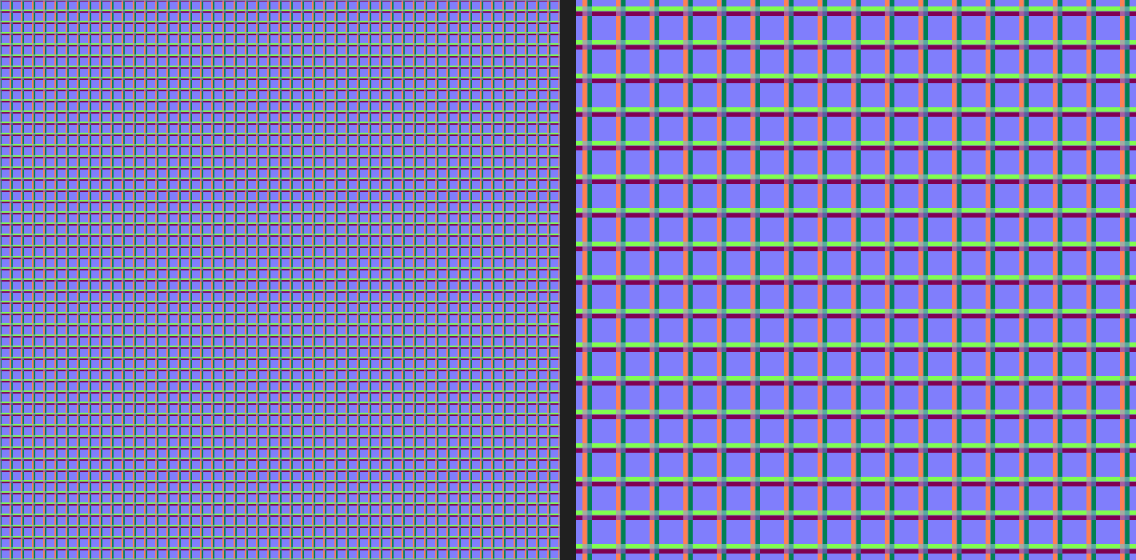
Left, the full canvas; right, a detail of the centre.
Reproduce this texture map procedurally as a WebGL 2 fragment shader.

```glsl
#version 300 es
precision highp float;
// Tangent-space normal map of a 50 x 50 grid of flat square tiles with narrow bevels
// on either side of a thin groove floor, closed by a slim neutral frame. Each band's
// exact overlap with the pixel footprint smooths it; both axes blend at crossings.

uniform vec2 u_resolution;
out vec4 fragColor;

const float TILE_COUNT = 50.0;
// Distances from a tile border, as fractions of one tile
const float GROOVE_EDGE = 0.012;
const float FRAME_EDGE = 0.085;
const float BEVEL_EDGE = 0.142;
const float CORNER_TILT = 0.15;
const float FOOTPRINT_SCALE = 0.85;

const vec3 FLAT_FACE    = vec3(0.500, 0.495, 0.990);
const vec3 LEFT_BEVEL   = vec3(0.000, 0.500, 0.320);
const vec3 RIGHT_BEVEL  = vec3(1.000, 0.500, 0.320);
const vec3 BOTTOM_BEVEL = vec3(0.500, 1.000, 0.310);
const vec3 TOP_BEVEL    = vec3(0.500, 0.000, 0.320);
const vec3 GROOVE_FLOOR = vec3(0.500, 0.500, 0.620);
const vec3 CROSSING     = vec3(0.500, 0.520, 0.630);

// Share of a footprint centred at p that lies between start and end.
float bandCoverage(float p, float footprint, float start, float end) {
    float lower = max(p - 0.5 * footprint, start);
    float upper = min(p + 0.5 * footprint, end);
    return clamp((upper - lower) / footprint, 0.0, 1.0);
}

// Coverage along one axis: bevel after the border, bevel before it, groove floor.
vec3 borderCoverage(float p, float footprint) {
    float border = round(p);
    float fromBorder = p - border;
    bool isFrame = border < 0.5 || border > TILE_COUNT - 0.5;
    float floorEdge = isFrame ? FRAME_EDGE : GROOVE_EDGE;
    return vec3(bandCoverage(fromBorder, footprint, floorEdge, BEVEL_EDGE),
                bandCoverage(fromBorder, footprint, -BEVEL_EDGE, -floorEdge),
                bandCoverage(fromBorder, footprint, -floorEdge, floorEdge));
}

// Weighted colour of the three bands along one axis.
vec3 bandColor(vec3 cover, vec3 after, vec3 before) {
    return cover.x * after + cover.y * before + cover.z * GROOVE_FLOOR;
}

// Blend face, vertical bands, horizontal bands and their softly tilted crossings.
vec3 tileNormalColor(vec3 columns, vec3 rows) {
    float columnCover = min(columns.x + columns.y + columns.z, 1.0);
    float rowCover = min(rows.x + rows.y + rows.z, 1.0);
    vec3 vertical = bandColor(columns, LEFT_BEVEL, RIGHT_BEVEL);
    vec3 horizontal = bandColor(rows, BOTTOM_BEVEL, TOP_BEVEL);
    vec2 tilt = vec2((columns.y - columns.x) * rowCover,
                     (rows.x - rows.y) * columnCover);
    return FLAT_FACE * (1.0 - columnCover) * (1.0 - rowCover)
         + vertical * (1.0 - rowCover)
         + horizontal * (1.0 - columnCover)
         + CROSSING * columnCover * rowCover
         + vec3(CORNER_TILT * tilt, 0.0);
}

void main() {
    vec2 grid = gl_FragCoord.xy / u_resolution * TILE_COUNT;
    vec2 footprint = FOOTPRINT_SCALE * TILE_COUNT / u_resolution;
    vec3 columns = borderCoverage(grid.x, footprint.x);
    vec3 rows = borderCoverage(grid.y, footprint.y);
    fragColor = vec4(tileNormalColor(columns, rows), 1.0);
}
```
